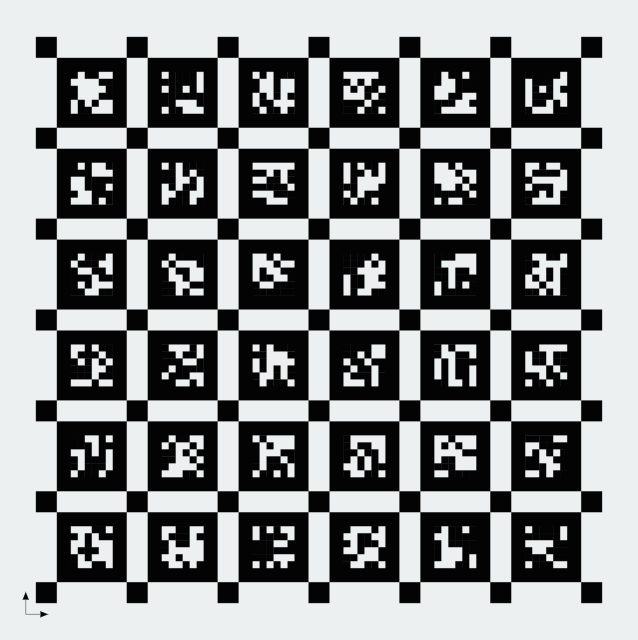
A Shadertoy shader for this pattern:

```glsl
float hash(vec2 p) {
    uvec2 q = uvec2(ivec2(p)) * uvec2(1597u, 3571u);
    uint n = (q.x ^ (q.y << 7)) * 2657u + q.y;
    n = (n ^ (n >> 13)) * 48271u;
    n = (n ^ (n >> 15)) * 40503u;
    return float((n ^ (n >> 12)) & 65535u) / 65536.0;
}

float inBox(vec2 p, float lo, float hi) {
    vec2 s = step(vec2(lo), p) * step(p, vec2(hi));
    return s.x * s.y;
}

// 1 for a light cell, 0 for a dark one; 13 cells per repeat
float cellLight(vec2 cell) {
    if (inBox(cell, 0.0, 80.0) < 0.5) return 1.0;
    vec2 m = mod(cell, 13.0);
    if (inBox(m, 5.0, 10.0) > 0.5) return step(0.5, hash(cell + 17.0));
    return 1.0 - max(inBox(m, 0.0, 2.0), inBox(m, 3.0, 12.0));
}

// Blend the four nearest cells across a narrow edge
float boardLight(vec2 u, float aa) {
    vec2 i = floor(u - 0.5);
    vec2 w = smoothstep(0.5 - aa, 0.5 + aa, fract(u - 0.5));
    return mix(mix(cellLight(i), cellLight(i + vec2(1, 0)), w.x),
               mix(cellLight(i + vec2(0, 1)), cellLight(i + 1.0), w.x), w.y);
}

// Hairline gaps between the code cells, uneven in strength
float seams(vec2 u, float aa) {
    vec2 m = mod(u, 13.0);
    float inside = inBox(u, 0.0, 78.0) * inBox(m, 5.0, 11.0);
    if (inside < 0.5) return 0.0;
    vec2 line = 1.0 - smoothstep(0.0, aa, abs(u - round(u)));
    vec2 tag = floor(u / 13.0);
    float sx = hash(vec2(round(u.x), tag.y + 100.0));
    float sy = hash(vec2(tag.x + 200.0, round(u.y)));
    return max(line.x * sx * sx, line.y * sy * sy);
}

// Thin shaft with a triangular head, pointing along +x
float arrow(vec2 p, float aa) {
    float shaft = max(abs(p.y) - 0.05, abs(p.x - 1.2) - 1.2);
    float head = max(abs(p.y) - (3.2 - p.x) * 0.4, 2.1 - p.x);
    return max(0.55 * (1.0 - smoothstep(-aa, aa, shaft)),
               1.0 - smoothstep(-aa, aa, head));
}

void mainImage(out vec4 fragColor, in vec2 fragCoord) {
    // One unit is one code cell; the board spans 81 cells
    float scale = 91.55 / iResolution.y;
    vec2 u = (fragCoord - 0.5 * iResolution.xy) * scale + 40.5;
    float aa = min(0.8 * scale, 0.5);

    float light = boardLight(u, aa);
    light = max(light, 0.13 * seams(u, aa));

    // Axis mark in the lower left margin
    vec2 a = u - vec2(-1.45, -1.6);
    light *= 1.0 - max(arrow(a, aa), arrow(a.yx, aa));

    fragColor = vec4(mix(vec3(0.01), vec3(0.93, 0.94, 0.94), light), 1.0);
}
```
